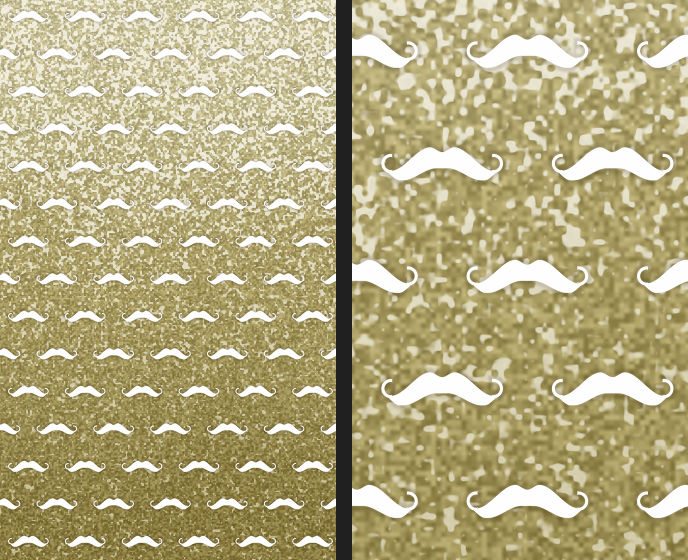
Left: the whole. Right: its middle third, enlarged.
This pattern is drawn by a WebGL 1 fragment shader. Its source:

```glsl
precision highp float;
// White curled moustaches in staggered rows over gold glitter.
// Each moustache is a mirrored distance shape; the glitter is layered value
// noise whose flakes grow denser and paler toward the top.
uniform vec2 u_resolution;

const vec2 REPEATS = vec2(5.913, 14.93);   // motifs across, rows down
const vec2 MOTIF_SCALE = vec2(0.353, 0.535); // motif half width in cell units
const float ROW_CENTRE = 0.43;

const vec3 GOLD_LOW = vec3(0.535, 0.480, 0.245);
const vec3 GOLD_MID = vec3(0.645, 0.595, 0.365);
const vec3 GOLD_HIGH = vec3(0.775, 0.745, 0.575);
const vec3 FLAKE_LOW = vec3(0.83, 0.80, 0.66);
const vec3 FLAKE_HIGH = vec3(0.97, 0.96, 0.92);
const vec3 WHITE = vec3(0.995);

float hash(vec2 p) {
  vec3 q = fract(p.xyx * vec3(0.1031, 0.1030, 0.0973));
  q += dot(q, q.yzx + 33.33);
  return fract((q.x + q.y) * q.z);
}

float valueNoise(vec2 p) {
  vec2 cell = floor(p);
  vec2 f = fract(p);
  f = f * f * (3.0 - 2.0 * f);
  float low = mix(hash(cell), hash(cell + vec2(1.0, 0.0)), f.x);
  float high = mix(hash(cell + vec2(0.0, 1.0)), hash(cell + 1.0), f.x);
  return mix(low, high, f.y);
}

// Signed distance estimate; the moustache spans x = -1 to 1.
float moustache(vec2 p) {
  float x = abs(p.x);
  // Body between an upper and a lower profile
  float top = mix(0.27, -0.12, smoothstep(0.2, 0.85, x))
            - 0.08 * (1.0 - smoothstep(0.0, 0.2, x));
  float bottom = -0.08 - 0.20 * smoothstep(0.1, 0.65, x)
               + 0.22 * smoothstep(0.7, 1.05, x);
  float body = max(max(p.y - top, bottom - p.y) * 0.85, x - 0.95);
  // Thin curl at the tip
  vec2 q = vec2(x, p.y) - vec2(0.85, 0.0);
  float curl = max(abs(length(q) - 0.135) - 0.026, -q.x - 0.02);
  return min(body, curl);
}

// Motif-space coordinates inside staggered rows
vec2 staggeredCell(vec2 uv) {
  vec2 grid = vec2(uv.x, 1.0 - uv.y) * REPEATS;
  float row = floor(grid.y);
  float shift = 0.5 * mod(row, 2.0);
  vec2 local = vec2(fract(grid.x + shift) - 0.5, ROW_CENTRE - fract(grid.y));
  return local / MOTIF_SCALE;
}

vec3 glitter(vec2 p, float height) {
  // Soft patches bend the vertical fade a little
  float level = clamp(height + 0.12 * (valueNoise(p * 5.0) - 0.5), 0.0, 1.0);
  vec3 gold = mix(GOLD_LOW, GOLD_MID, smoothstep(0.0, 0.55, level));
  gold = mix(gold, GOLD_HIGH, smoothstep(0.45, 1.0, level));

  // Fine grain, then bright flakes at two sizes
  float grain = valueNoise(p * 330.0) - 0.5;
  gold += grain * vec3(0.24, 0.24, 0.23);
  float flakes = 0.6 * valueNoise(p * 270.0 + 37.0)
               + 0.4 * valueNoise(p * 170.0 + 91.0);
  float threshold = mix(0.70, 0.50, smoothstep(0.1, 1.0, level));
  float sparkle = smoothstep(threshold - 0.06, threshold + 0.14, flakes);
  vec3 flakeColour = mix(FLAKE_LOW, FLAKE_HIGH, smoothstep(0.1, 0.8, level));
  return mix(gold, flakeColour, 0.85 * sparkle);
}

void main() {
  vec2 uv = gl_FragCoord.xy / u_resolution;
  vec2 p = gl_FragCoord.xy / u_resolution.y;
  vec3 colour = glitter(p, uv.y);

  // Faint dark rim, then the white fill
  float d = moustache(staggeredCell(uv));
  float pixel = REPEATS.x / (MOTIF_SCALE.x * u_resolution.x);
  float rim = 1.0 - smoothstep(0.02, 0.08 + pixel, d);
  colour = mix(colour, colour * vec3(0.88, 0.87, 0.86), rim);
  float fill = 1.0 - smoothstep(-0.6 * pixel, 0.6 * pixel, d);
  gl_FragColor = vec4(mix(colour, WHITE, fill), 1.0);
}
```
